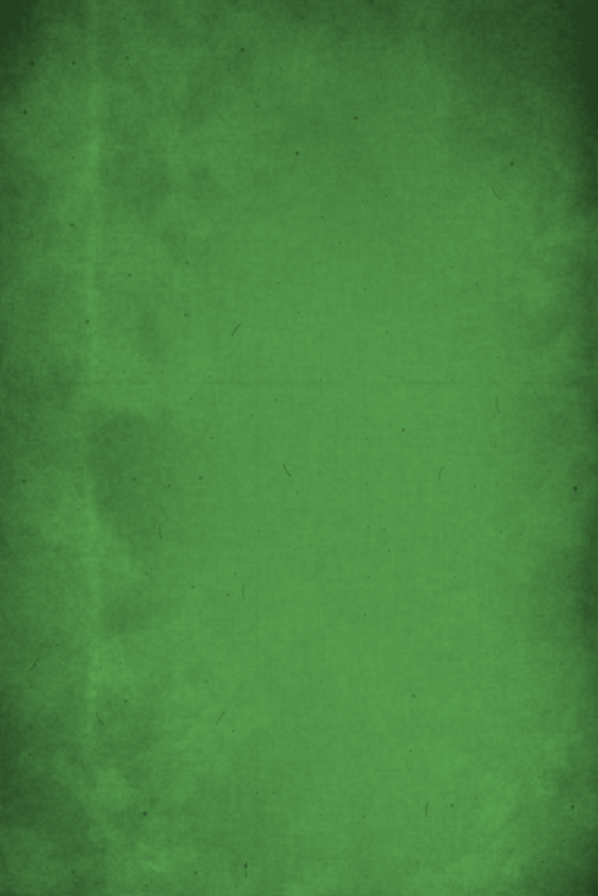
This texture is drawn by a WebGL 2 fragment shader. Its source:

```glsl
#version 300 es
precision highp float;

uniform vec2 u_resolution;
out vec4 outColor;

float hash(vec2 p) {
  vec3 q = fract(vec3(p.xyx) * 0.1031);
  q += dot(q, q.yzx + 33.33);
  return fract((q.x + q.y) * q.z);
}

float noise(vec2 p) {
  vec2 i = floor(p), f = fract(p);
  f = f * f * (3.0 - 2.0 * f);
  return mix(mix(hash(i), hash(i + vec2(1, 0)), f.x),
             mix(hash(i + vec2(0, 1)), hash(i + vec2(1, 1)), f.x), f.y);
}

float fbm(vec2 p, int octaves) {
  float sum = 0.0, amp = 0.5, total = 0.0;
  for (int i = 0; i < octaves; i++) {
    sum += amp * noise(p);
    total += amp;
    p = mat2(1.6, 1.2, -1.2, 1.6) * p + 17.3;
    amp *= 0.55;
  }
  return sum / total;
}

// Darkening that fades inward from each border, with a ragged rim
float vignette(vec2 uv, float ragged) {
  vec2 near = max(uv + ragged, 0.0);
  vec2 far = max(1.0 - uv + ragged, 0.0);
  return 0.30 * exp(-near.x / 0.13) + 0.31 * exp(-far.x / 0.06)
       + 0.24 * exp(-far.y / 0.10) + 0.13 * exp(-near.y / 0.04);
}

// One small dark dot or bent fibre in some of the grid cells
float flecks(vec2 p, float cells, float density, vec2 size, float seed, float px) {
  vec2 g = p * cells, id = floor(g);
  float present = step(hash(id + seed), density);
  vec2 centre = 0.3 + 0.4 * vec2(hash(id + seed + 3.1), hash(id + seed + 7.7));
  float angle = 1.57 + 1.4 * (hash(id + seed + 5.3) - 0.5);
  vec2 d = (fract(g) - centre) / cells;
  d = mat2(cos(angle), -sin(angle), sin(angle), cos(angle)) * d;
  d.y += 12.0 * d.x * d.x;
  d.x = max(abs(d.x) - size.x, 0.0);
  float strength = 0.4 + 0.6 * hash(id + seed + 9.9);
  return present * strength * (1.0 - smoothstep(size.y, size.y + 1.5 * px, length(d)));
}

// Faint broken crease along a coordinate
float crease(float across, float along, float width) {
  float gaps = smoothstep(0.35, 0.7, noise(vec2(along * 22.0, 4.0)));
  return gaps * exp(-across * across / (width * width));
}

void main() {
  vec2 uv = gl_FragCoord.xy / u_resolution;
  vec2 p = gl_FragCoord.xy / u_resolution.x;
  float px = 1.0 / u_resolution.x;

  // Broad fading around a clean middle
  float cloud = fbm(p * 4.0 + 2.0, 5);
  float shade = 1.035 - vignette(uv, 0.08 * (cloud - 0.5));
  float wear = smoothstep(0.25, 0.85, length((uv - vec2(0.58, 0.45)) * vec2(1.8, 1.3)));
  shade -= 0.09 * smoothstep(0.58, 0.95, uv.y + 0.25 * (cloud - 0.5)) * smoothstep(0.1, 0.6, uv.x);

  // Blotchy stains and rubbed, paler flakes
  vec2 warp = 0.06 * vec2(noise(p * 9.0), noise(p * 9.0 + 31.0));
  float stain = smoothstep(0.35, 0.65, fbm((p + warp) * vec2(7.0, 5.5) + 11.0, 5));
  float flake = smoothstep(0.54, 0.66, fbm((p + warp) * vec2(9.0, 12.0) + 41.0, 6));
  float lowerLeft = 1.0 - smoothstep(0.1, 0.75, uv.y + 0.4 * uv.x);
  shade -= 0.13 * stain * wear;
  shade += (0.04 + 0.05 * lowerLeft) * flake * (0.2 + 0.8 * wear);
  shade += 0.03 * (cloud - 0.5);

  // Vertical rub near the left border and soft fold lines
  float wobble = 0.012 * (noise(vec2(p.y * 14.0, 8.0)) - 0.5);
  shade += 0.07 * crease(uv.x - 0.155 + wobble, p.y * 0.35, 0.011);
  shade -= 0.035 * crease(uv.y - 0.573, p.x, 0.0025);
  shade -= 0.025 * crease(uv.x - 0.43, p.y, 0.004);

  // Paper tooth and a trace of weave
  float tooth = noise(p * 190.0) + 0.6 * noise(p * 95.0 + 50.0) - 0.8;
  float weave = noise(p * vec2(24.0, 210.0)) + noise(p * vec2(210.0, 24.0)) - 1.0;
  shade += (0.045 + 0.03 * wear) * tooth + 0.02 * weave;

  // Specks and fibres
  float dirt = 0.22 * flecks(p, 11.0, 0.16, vec2(0.0, 0.0022), 13.0, px);
  dirt += 0.14 * flecks(p, 27.0, 0.13, vec2(0.0, 0.001), 57.0, px);
  dirt += 0.15 * flecks(p, 9.0, 0.14, vec2(0.011, 0.0006), 91.0, px);
  shade -= dirt;

  vec3 green = vec3(0.310, 0.572, 0.280);
  outColor = vec4(green * clamp(shade, 0.45, 1.1), 1.0);
}
```
